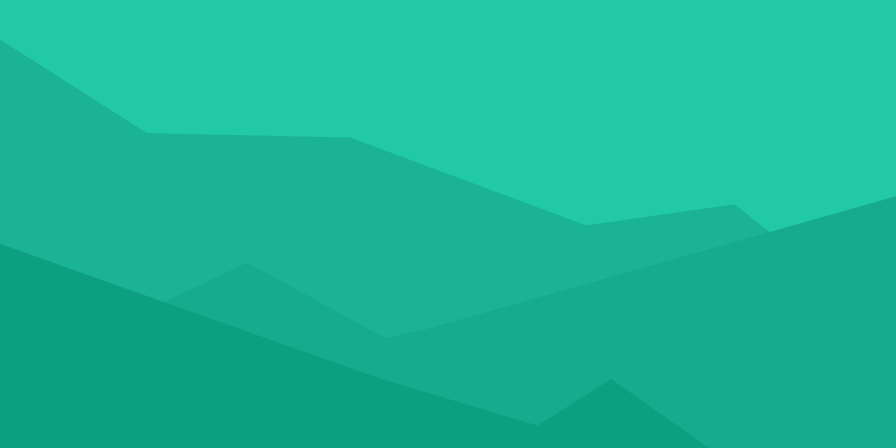
This background is drawn by a WebGL 1 fragment shader. Its source:

```glsl
precision highp float;

uniform vec2 u_resolution;

const vec3 SKY_COLOR = vec3(0.130, 0.788, 0.655);
const vec3 FAR_COLOR = vec3(0.106, 0.702, 0.584);
const vec3 MIDDLE_COLOR = vec3(0.082, 0.671, 0.549);
const vec3 NEAR_COLOR = vec3(0.051, 0.627, 0.502);

// Height gained between two neighbouring ridge points
float rise(float x, vec2 a, vec2 b) {
  return (b.y - a.y) * clamp((x - a.x) / (b.x - a.x), 0.0, 1.0);
}

// Height of a ridge through six points ordered from left to right
float ridge(float x, vec2 a, vec2 b, vec2 c, vec2 d, vec2 e, vec2 f) {
  return a.y + rise(x, a, b) + rise(x, b, c) + rise(x, c, d)
    + rise(x, d, e) + rise(x, e, f);
}

// Fills everything below a ridge, with a soft edge
vec3 addHill(vec3 base, vec3 color, float y, float height, float softness) {
  return mix(base, color, smoothstep(-softness, softness, height - y));
}

void main() {
  vec2 uv = gl_FragCoord.xy / u_resolution;
  float softness = 0.75 / u_resolution.y;

  float farRidge = ridge(uv.x,
    vec2(0.0, 0.912), vec2(0.164, 0.703), vec2(0.391, 0.693),
    vec2(0.654, 0.497), vec2(0.820, 0.544), vec2(1.0, 0.258));
  float middleRidge = ridge(uv.x,
    vec2(0.0, 0.150), vec2(0.276, 0.414), vec2(0.430, 0.245),
    vec2(0.475, 0.265), vec2(0.859, 0.482), vec2(1.0, 0.562));
  float nearRidge = ridge(uv.x,
    vec2(0.0, 0.456), vec2(0.184, 0.325), vec2(0.423, 0.156),
    vec2(0.600, 0.050), vec2(0.682, 0.154), vec2(1.0, -0.293));

  // Layers from back to front
  vec3 color = SKY_COLOR;
  color = addHill(color, FAR_COLOR, uv.y, farRidge, softness);
  color = addHill(color, MIDDLE_COLOR, uv.y, middleRidge, softness);
  color = addHill(color, NEAR_COLOR, uv.y, nearRidge, softness);

  gl_FragColor = vec4(color, 1.0);
}
```
